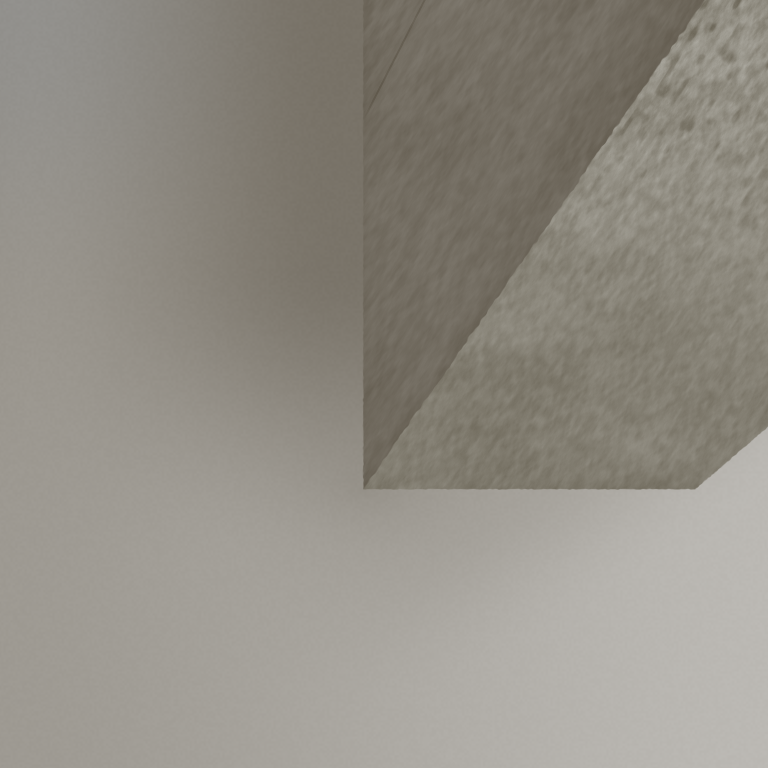
Give the GLSL for this background, as a Shadertoy shader.

```glsl
// A rough concrete beam, two faces lit unevenly, over a softly shaded wall.
#define CORNER vec2(0.473, 0.363)
#define RIDGE_TOP vec2(0.918, 1.0)
#define HEEL vec2(0.905, 0.363)
#define HEEL_END vec2(1.0, 0.444)
#define DARK_TONE vec3(0.440, 0.415, 0.370)
#define LIGHT_TONE vec3(0.725, 0.715, 0.695)
#define GRAIN_ANGLE 1.0
#define WALL_GRAIN 0.012
#define FACE_GRAIN 0.10

float hash(vec2 cell) {
    vec3 h = fract(cell.xyx * 0.1031);
    h += dot(h, h.yzx + 33.33);
    return fract((h.x + h.y) * h.z);
}

float noise(vec2 p) {
    vec2 cell = floor(p), f = fract(p);
    f = f * f * (3.0 - 2.0 * f);
    return mix(mix(hash(cell), hash(cell + vec2(1, 0)), f.x),
               mix(hash(cell + vec2(0, 1)), hash(cell + vec2(1, 1)), f.x), f.y);
}

// Layered noise centred on zero
float fbm(vec2 p) {
    float sum = 0.0, weight = 0.5;
    for (int i = 0; i < 4; i++) {
        sum += weight * (noise(p) - 0.5);
        p = p * 2.03 + 17.3;
        weight *= 0.5;
    }
    return sum;
}

// Signed distance to the line a-b, positive on its left
float leftOf(vec2 p, vec2 a, vec2 b) {
    vec2 along = normalize(b - a);
    return dot(p - a, vec2(-along.y, along.x));
}

// Maps brightness to the warm-to-neutral grey ramp
vec3 tone(float value) {
    return mix(DARK_TONE, LIGHT_TONE, (value - 0.44) / 0.285);
}

float wallValue(vec2 p) {
    float value = mix(0.615, 0.735, smoothstep(-0.1, 1.1, p.x));
    value -= 0.035 * smoothstep(0.2, 1.0, p.y) * (1.0 - p.x);
    // Broad shade beside the beam
    float beside = smoothstep(0.02, 0.44, p.x) * (1.0 - smoothstep(0.47, 0.62, p.x));
    value -= 0.145 * beside * smoothstep(0.27, 0.66, p.y);
    // Shade beneath, bounded by a soft slanted edge
    float slant = leftOf(p, vec2(0.5, 0.05), HEEL);
    float beneath = smoothstep(-0.05, 0.13, slant) * smoothstep(0.05, 0.40, p.y);
    value -= 0.055 * beneath * smoothstep(0.22, 0.62, p.x);
    // Tight contact shade at the corner
    value -= 0.025 * exp(-length((p - CORNER) * vec2(14.0, 18.0)));
    return value + WALL_GRAIN * (noise(p * 330.0) - 0.5);
}

float darkFaceValue(vec2 p, vec2 q, float ridge) {
    float value = 0.452 + 0.06 * fbm(q * vec2(7.0, 22.0));
    value -= 0.025 * exp(-ridge * 25.0) + 0.022 * exp(-(p.x - CORNER.x) * 30.0);
    value += FACE_GRAIN * 0.75 * fbm(q * vec2(55.0, 190.0));
    // Hairline scratch near the top
    float scratch = abs(leftOf(p, vec2(0.48, 0.857), vec2(0.553, 1.0)));
    return value - 0.05 * (1.0 - smoothstep(0.0005, 0.002, scratch)) * smoothstep(0.84, 0.87, p.y);
}

float lightFaceValue(vec2 p, vec2 q) {
    float rough = smoothstep(0.55, 1.0, p.y);
    float value = mix(0.515, 0.575, smoothstep(0.36, 0.85, p.y));
    value += 0.10 * fbm(p * vec2(6.0, 14.0) + 4.0);
    value += FACE_GRAIN * (1.1 + rough) * fbm(q * vec2(75.0, 170.0));
    // Scattered pits, deeper toward the top
    float pits = smoothstep(0.65, 0.92, noise(q * vec2(48.0, 115.0) + 9.0));
    value -= 0.09 * pits * rough;
    return value - 0.02 * exp(-(p.y - CORNER.y) * 70.0);
}

void mainImage(out vec4 fragColor, in vec2 fragCoord) {
    vec2 p = fragCoord / iResolution.xy;
    float edge = 0.9 / min(iResolution.x, iResolution.y);

    // Grain axes: q.x runs along the fibres
    vec2 fibre = vec2(cos(GRAIN_ANGLE), sin(GRAIN_ANGLE));
    vec2 q = vec2(dot(p, fibre), dot(p, vec2(-fibre.y, fibre.x)));

    // Beam outline and the ridge between its faces
    float beam = min(p.x - CORNER.x, p.y - CORNER.y);
    beam = min(beam, leftOf(p, HEEL, HEEL_END));
    beam += 0.0012 * (noise(p * 240.0) - 0.5);
    float ridge = leftOf(p, CORNER + vec2(0.002, 0.003), RIDGE_TOP);
    ridge += 0.003 * (noise(p * 130.0) - 0.5);

    vec3 wall = tone(wallValue(p));
    wall += vec3(-0.012, 0.0, 0.018) * smoothstep(0.45, 0.0, length(p - vec2(0.0, 1.0)));
    vec3 darkFace = tone(darkFaceValue(p, q, max(ridge, 0.0)));
    vec3 lightFace = tone(lightFaceValue(p, q)) - vec3(0.005, 0.002, 0.012);

    vec3 face = mix(lightFace, darkFace, smoothstep(-edge, edge, ridge));
    vec3 color = mix(wall, face, smoothstep(-edge, edge, beam));
    fragColor = vec4(clamp(color, 0.0, 1.0), 1.0);
}
```
